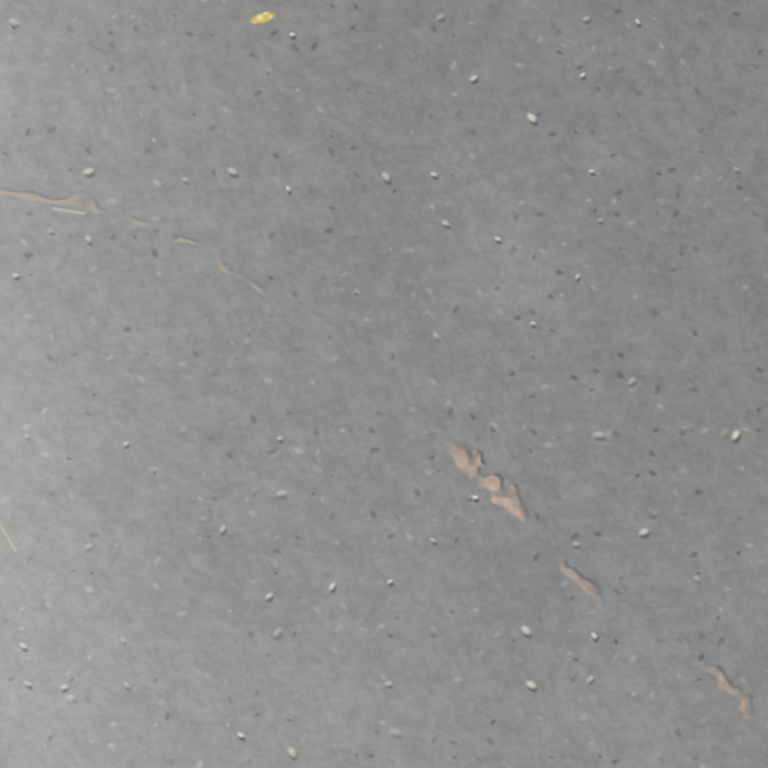
This texture is drawn by a WebGL 1 fragment shader. Its source:

```glsl
precision highp float;
// Worn grey asphalt in soft daylight: a smooth light falloff with layered
// value-noise grain, scattered pale and dark grit from jittered cells,
// and two broken dirt-filled cracks that follow simple curves.
uniform vec2 u_resolution;

float hash(vec2 p) {
  return fract(sin(dot(p, vec2(127.1, 311.7))) * 43758.5453);
}

float noise(vec2 p) {
  vec2 i = floor(p), f = fract(p);
  f = f * f * (3.0 - 2.0 * f);
  return mix(mix(hash(i), hash(i + vec2(1.0, 0.0)), f.x),
             mix(hash(i + vec2(0.0, 1.0)), hash(i + 1.0), f.x), f.y);
}

mat2 turn(float a) {
  return mat2(cos(a), sin(a), -sin(a), cos(a));
}

// Soft elliptical grit: one grain in a share of the cells.
float grit(vec2 p, float cells, float share, float radius, float seed) {
  vec2 id = floor(p * cells) + seed;
  vec2 center = 0.25 + 0.5 * vec2(hash(id), hash(id + 17.3));
  vec2 q = turn(hash(id + 5.1) * 2.4 - 1.2) * (fract(p * cells) - center) / cells;
  float size = radius * (0.6 + 0.7 * hash(id + 9.7));
  float grain = 1.0 - smoothstep(0.3, 1.25, length(q * vec2(0.75, 1.2)) / size);
  return grain * step(hash(id + 31.9), share) * (0.4 + 0.6 * hash(id + 3.3));
}

float straw(vec2 p, vec2 a, vec2 b) {
  vec2 ab = b - a;
  float t = clamp(dot(p - a, ab) / dot(ab, ab), 0.0, 1.0);
  return 1.0 - smoothstep(0.0008, 0.0035, length(p - a - ab * t));
}

// 1 between lo and hi, with soft ends.
float span(float x, float lo, float hi) {
  return smoothstep(lo - 0.012, lo + 0.012, x) * (1.0 - smoothstep(hi - 0.012, hi + 0.012, x));
}

// Thin, faint crack bending down from the left edge.
float thinCrack(vec2 p) {
  float y = 0.747 - 1.1 * p.x * p.x + 0.02 * (noise(p * 28.0) - 0.5);
  float width = 0.0055 * noise(p * 60.0 + 4.0);
  float line = 1.0 - smoothstep(width * 0.4, width + 0.002, abs(p.y - y) * 0.85);
  return line * smoothstep(0.3, 0.7, noise(p * 45.0 + 8.0)) * span(p.x, -0.1, 0.34);
}

// Wider diagonal crack, filled with sandy dirt in patches.
float dirtCrack(vec2 p) {
  float y = 0.415 - 0.87 * (p.x - 0.59) - 0.025 * span(p.x, 0.72, 0.8);
  float offset = (p.y - y) * 0.75 + 0.018 * (noise(p * 42.0) - 0.5)
               + 0.008 * (noise(p * 110.0) - 0.5);
  float fill = span(p.x, 0.59, 0.685) + 0.55 * span(p.x, 0.725, 0.775)
             + 0.8 * span(p.x, 0.925, 0.975) + 0.15 * span(p.x, 0.69, 0.92);
  float width = 0.004 + 0.011 * noise(p * 33.0 + 2.0) * fill;
  float body = 1.0 - smoothstep(width * 0.5, width + 0.002, abs(offset));
  return body * fill * smoothstep(0.15, 0.55, noise(p * 70.0 + 6.0));
}

void main() {
  vec2 p = gl_FragCoord.xy / u_resolution;

  // Light falls off from the left and rises a little towards the bottom.
  float light = 0.503 + 0.115 * exp(-2.6 * p.x) + 0.035 * (1.0 - p.y);
  light += 0.022 * (noise(p * 5.0 + 1.7) - 0.5) + 0.016 * (noise(p * 14.0) - 0.5);
  light += 0.03 * exp(-dot((p - vec2(0.65, 0.64)) * 22.0, (p - vec2(0.65, 0.64)) * 16.0));

  // Fine soft grain, slightly drawn out along a diagonal.
  vec2 g = turn(0.5) * p * vec2(0.9, 1.1);
  light += 0.026 * (noise(g * 48.0) - 0.5) + 0.038 * (noise(g * 105.0) - 0.5)
         + 0.034 * (noise(g * 210.0) - 0.5);

  // Weak cool and warm stains.
  float stain = noise(p * 4.0 + 9.0) - 0.5 + 0.5 * (noise(p * 30.0 + 3.0) - 0.5);
  vec3 color = light + vec3(0.012, 0.002, -0.012) * stain + vec3(0.0, 0.001, 0.002);

  // Dull grit, then a few bright chips with a dark lower edge.
  color -= 0.10 * grit(p, 38.0, 0.20, 0.0045, 2.0);
  color += 0.08 * grit(p + 0.013, 34.0, 0.22, 0.0045, 50.0);
  color -= 0.16 * grit(p + vec2(-0.002, 0.005), 15.0, 0.22, 0.005, 90.0);
  color = mix(color, vec3(0.85, 0.84, 0.80), 0.85 * grit(p, 15.0, 0.22, 0.005, 90.0));

  // Cracks: shadow along one side, then pale dirt.
  vec2 shade = vec2(-0.005, -0.003);
  color -= 0.11 * dirtCrack(p + shade) + 0.05 * thinCrack(p + shade);
  vec3 dirt = vec3(0.74, 0.65, 0.59) + 0.12 * (noise(p * 120.0) - 0.5);
  color = mix(color, dirt, 0.9 * clamp(dirtCrack(p), 0.0, 1.0));
  color = mix(color, vec3(0.73, 0.68, 0.62), 0.75 * thinCrack(p));

  // Dry stalks and one small yellow leaf.
  float stalks = max(straw(p, vec2(0.0, 0.317), vec2(0.02, 0.283)),
                     straw(p, vec2(0.07, 0.728), vec2(0.11, 0.722)));
  color = mix(color, vec3(0.75, 0.73, 0.69), 0.7 * stalks);
  vec2 q = turn(-0.3) * (p - vec2(0.342, 0.977));
  float leaf = 1.0 - smoothstep(0.65, 1.2, length(q / vec2(0.017, 0.007)));
  vec3 leafColor = mix(vec3(0.70, 0.62, 0.25), vec3(0.95, 0.91, 0.72), noise(p * 130.0));
  color = mix(color, leafColor, leaf);

  gl_FragColor = vec4(clamp(color, 0.0, 1.0), 1.0);
}
```
